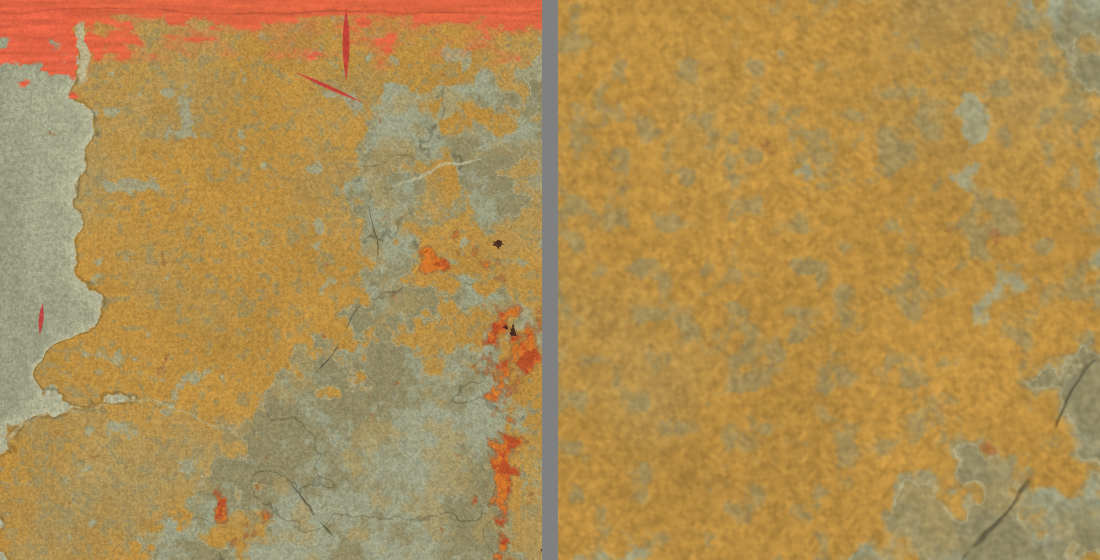
Left, the full canvas; right, a detail of the centre.
Reproduce this texture procedurally as a WebGL 1 fragment shader.

```glsl
precision highp float;
// Weathered wall: ochre paint over flaking grey-green plaster, with a worn red
// band along the top. Noise-warped distance fields lay out the layers; further
// noise adds chips, rust, cracks and grain. Lengths are in canvas heights.
uniform vec2 u_resolution;
const vec3 OCHRE = vec3(.73, .555, .26), OCHRE_PALE = vec3(.68, .575, .35);
const vec3 PLASTER = vec3(.62, .63, .52), OLIVE = vec3(.56, .53, .39);
const vec3 RIM = vec3(.73, .72, .60), RED = vec3(.90, .38, .26);
const vec3 BLUSH = vec3(.79, .49, .28), BROWN = vec3(.61, .41, .24);
const vec3 ORANGE = vec3(.84, .46, .16), RUST = vec3(.72, .29, .15);
const vec3 SCRATCH = vec3(.76, .22, .21), SOOT = vec3(.24, .13, .12);
const float WARP = .055, RAGGED = .13, GRAIN = .27;

float hash(vec2 p) {
  return fract(sin(dot(p, vec2(127.1, 311.7))) * 43758.5453);
}
float noise(vec2 p) {
  vec2 i = floor(p), f = fract(p);
  f = f * f * (3. - 2. * f);
  return mix(mix(hash(i), hash(i + vec2(1, 0)), f.x),
             mix(hash(i + vec2(0, 1)), hash(i + vec2(1, 1)), f.x), f.y);
}
float fbm(vec2 p) {
  float sum = 0., amp = .516;
  for (int i = 0; i < 5; i++) {
    sum += amp * noise(p);
    p = mat2(1.6, 1.2, -1.2, 1.6) * p + 7.3;
    amp *= .5;
  }
  return sum;
}
// Soft ridge of width w around zero
float ridge(float x, float w) { return exp(-x * x / (w * w)); }
float bump(vec2 p, float x, float y, float rx, float ry) {
  return ridge(p.x - x, rx) * ridge(p.y - y, ry);
}
// Approximate signed distance to an ellipse, positive inside
float blob(vec2 p, float x, float y, float rx, float ry) {
  return (1. - length((p - vec2(x, y)) / vec2(rx, ry))) * min(rx, ry);
}
// Stroke from a to b that tapers at both ends
float sliver(vec2 p, vec2 a, vec2 b, float w) {
  vec2 d = b - a;
  float h = clamp(dot(p - a, d) / dot(d, d), 0., 1.);
  return 1. - smoothstep(-.001, .0015, length(p - a - d * h) - w * sin(3.1416 * h));
}
// Left sheet of plaster, and the wedge above the lower ochre lobe
float leftPlaster(vec2 p, float lobe) {
  float edge = -.02 + .05 * ridge(p.y - .76, .055) + .065 * ridge(p.y - .45, .06)
             + .07 * smoothstep(.34, .40, p.y) + .08 * smoothstep(.18, .28, p.y);
  return max(edge - p.x, min(min(-lobe, .275 + .06 * p.x - p.y), .25 - p.x));
}
// Bare diagonal region on the right, minus its islands of ochre
float rightPlaster(vec2 p) {
  float edge = .63 - .8 * max(.47 - p.y, 0.) + .5 * max(p.y - .72, 0.);
  float isles = max(blob(p, .78, .655, .042, .038), blob(p, .82, .555, .10, .062));
  isles = max(isles, max(blob(p, .79, .40, .072, .05), blob(p, .97, .47, .08, .23)));
  isles = max(isles, max(blob(p, .96, .13, .06, .2), blob(p, .84, .80, .08, .03)));
  isles = max(isles, max(blob(p, .615, .385, .018, .05), blob(p, .42, .06, .04, .05)));
  return min(min(p.x - edge, .85 - p.y), -isles);
}
void main() {
  vec2 p = gl_FragCoord.xy / u_resolution.y;
  vec2 q = p + WARP * (vec2(fbm(p * 8.), fbm(p * 8. + 40.)) - .5);
  float mottle = fbm(p * 13. + 3.), chips = fbm(p * 30. + 11.), fleck = fbm(p * 75.);
  float lobe = blob(q, .22, .10, .26, .18);
  float left = leftPlaster(q, lobe) + .05 * (chips - .5);
  float right = rightPlaster(q) + RAGGED * (chips - .5) + .04 * (fleck - .5);

  // Ochre coat, flecked with olive and chipped where it is thin
  vec3 color = mix(OCHRE, OCHRE_PALE, smoothstep(.4, .75, fbm(p * 6. + 20.)));
  color = mix(color * (.94 + .12 * mottle), OLIVE, .6 * smoothstep(.52, .72, fleck));
  float thin = bump(p, .26, .72, .10, .18) + bump(p, .95, .82, .12, .09)
             + .7 * bump(p, .30, .29, .2, .05) + .6 * ridge(right + .03, .05);
  color = mix(color, PLASTER, .8 * smoothstep(0., .08, chips - .72 + .17 * thin));

  // Plaster areas with pale broken rims and a shadow outside
  vec3 sheet = PLASTER * (.87 + .24 * fbm(p * vec2(14, 5)));
  sheet = mix(RIM, sheet, .3 + .7 * smoothstep(.004, .03, left));
  vec3 bare = mix(PLASTER, OLIVE, smoothstep(.4, .6, .6 * mottle + .4 * fleck));
  bare = mix(bare, OCHRE_PALE, .5 * smoothstep(.55, .7, fbm(p * 22.)));
  color = mix(color, bare, smoothstep(-.014, .012, right));
  color *= 1. - .16 * ridge(left + .004, .003);
  color = mix(color, sheet, smoothstep(-.002, .002, left));
  float outline = ridge(lobe, .002) * step(q.x, .4);
  float flake = ridge(right - .004, .003) * smoothstep(.45, .6, mottle);
  color = mix(color, RIM, .4 * max(outline, flake));

  // Cracks: fine contours in bare plaster and a few long broken fissures
  float vein = 1. - smoothstep(0., .012, abs(fbm(p * 6. + 60.) - .5));
  float crack = sliver(q, vec2(.52, .15), vec2(.61, .02), .0015);
  crack = max(crack, sliver(q, vec2(.67, .66), vec2(.665, .50), .001));
  crack = max(crack, sliver(q, vec2(.63, .44), vec2(.55, .30), .001));
  crack = max(crack * smoothstep(.3, .5, chips), .5 * vein * smoothstep(0., .02, right));
  color *= 1. - .35 * crack;
  color = mix(color, RIM, .7 * sliver(q, vec2(.70, .66), vec2(.87, .73), .002));

  // Rust with brown halos, and soot, on the right and at the foot
  float decay = bump(p, .90, .18, .045, .22) + bump(p, .92, .37, .08, .08)
              + .9 * (bump(p, .78, .52, .08, .05) + bump(p, .42, .07, .06, .06));
  float rust = fbm(p * 38. + 80.) - .88 + .4 * min(decay, 1.);
  color = mix(color, BROWN, .7 * smoothstep(-.1, 0., rust));
  vec3 stain = mix(ORANGE, RUST, smoothstep(.42, .62, fbm(p * 60.)));
  color = mix(color, stain, .85 * smoothstep(0., .08, rust));
  float burnt = bump(p, .89, .56, .02, .05) + bump(p, .93, .41, .06, .02)
              + bump(p, .95, .03, .03, .02);
  color = mix(color, SOOT, .85 * smoothstep(0., .05, fbm(p * 60.) - .98 + .42 * burnt));

  // Worn red band, solid at the top and on the left, a scuffed blush elsewhere
  float worn = smoothstep(.13, .19, p.x), scuff = fbm(p * vec2(22, 40) + 5.) - .5;
  float band = p.y - .875 - .065 * worn - .015 * smoothstep(.4, .55, p.x) + .2 * scuff;
  float strip = bump(p, .148 + .03 * (chips - .5), .91, .010, .065);
  color = mix(color, BLUSH, .8 * worn * smoothstep(-.05, .01, band));
  color = mix(color, RIM, .8 * smoothstep(.3, .6, strip));
  float cover = max(smoothstep(-.008, .012, band - .09 * strip),
                    smoothstep(.966, .974, p.y + .02 * scuff));
  vec3 paint = RED * (.92 + .16 * noise(p * vec2(14, 190)));
  color = mix(color, paint, cover * mix(.94, .8, worn));
  color *= 1. - .2 * chips * ridge(mix(p.y, q.y, .4) - .98, .002);

  // Red scratches and a drip
  float cut = sliver(p, vec2(.618, .985), vec2(.618, .858), .006);
  cut = max(cut, sliver(p, vec2(.53, .87), vec2(.645, .818), .003));
  cut = max(cut, sliver(p, vec2(.076, .458), vec2(.071, .403), .004));
  color = mix(color, SCRATCH, .85 * cut);

  // Surface grain
  vec2 g = mat2(.8, .6, -.6, .8) * p;
  float grain = .5 * noise(g * 230.) + .5 * noise(g * 430. + 9.) - .5;
  color *= 1. + GRAIN * grain * (1. - .5 * cover) + .08 * (fleck - .5);
  gl_FragColor = vec4(color, 1.);
}
```
